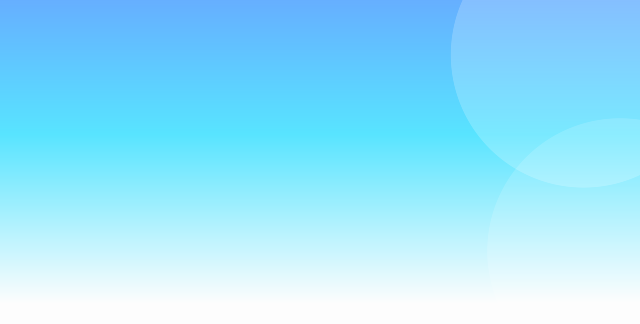
Give the GLSL for this background, as a WebGL 1 fragment shader.

```glsl
precision highp float;

uniform vec2 u_resolution;

const vec3 SKY_BLUE = vec3(0.40, 0.686, 1.0);
const vec3 CYAN = vec3(0.345, 0.894, 1.0);
const vec3 SOFT_WHITE = vec3(0.992);

const float CYAN_DEPTH = 0.415;
const float WHITE_DEPTH = 0.936;
const float DISC_RADIUS = 0.410;

// Three-stop vertical gradient, depth runs from 0 at the top to 1 at the bottom
vec3 skyGradient(float depth) {
    vec3 upper = mix(SKY_BLUE, CYAN, clamp(depth / CYAN_DEPTH, 0.0, 1.0));
    float fade = clamp((depth - CYAN_DEPTH) / (WHITE_DEPTH - CYAN_DEPTH), 0.0, 1.0);
    return mix(upper, SOFT_WHITE, fade);
}

// Antialiased coverage of a disc
float discMask(vec2 point, vec2 center, float radius, float pixel) {
    float edge = length(point - center) - radius;
    return 1.0 - smoothstep(-0.5 * pixel, 0.5 * pixel, edge);
}

// Translucent white laid over a colour
vec3 addVeil(vec3 color, float mask, float opacity) {
    return mix(color, vec3(1.0), mask * opacity);
}

void main() {
    // Canvas heights, measured left from the right edge and down from the top
    float pixel = 1.0 / u_resolution.y;
    vec2 point = (u_resolution - gl_FragCoord.xy) * pixel;

    vec3 color = skyGradient(point.y);

    // Overlapping discs on the right
    float upperDisc = discMask(point, vec2(0.174, 0.169), DISC_RADIUS, pixel);
    float lowerDisc = discMask(point, vec2(0.0615, 0.775), DISC_RADIUS, pixel);
    color = addVeil(color, upperDisc, 0.20);
    color = addVeil(color, lowerDisc, 0.14);

    gl_FragColor = vec4(color, 1.0);
}
```
